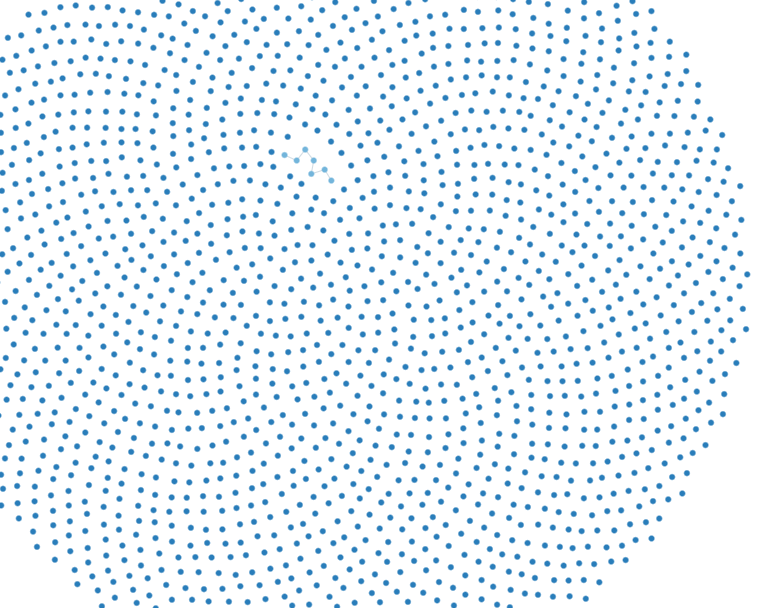
Write a Shadertoy shader that draws this pattern.

```glsl
#define SEED_COUNT 2000
#define SEED_STEP 0.01512
#define DISC_CENTER vec2(0.558, 0.552)
#define CORE_SAG 0.008
#define DOT_RADIUS 0.0048
#define JITTER 0.0038
#define CLEARANCE 0.018
#define LINK_WIDTH 0.0005
#define EDGE_SOFTNESS 1.5
#define DOT_COLOR vec3(0.16, 0.49, 0.73)
#define NODE_COLOR vec3(0.45, 0.71, 0.86)
#define LINK_COLOR vec3(0.74, 0.80, 0.84)

const float GOLDEN_ANGLE = 2.399963;
const float TAU = 6.283185;
const int NODE_COUNT = 7;
const vec2 chain[NODE_COUNT] = vec2[](
    vec2(0.468, 0.745), vec2(0.488, 0.736), vec2(0.502, 0.754),
    vec2(0.516, 0.736), vec2(0.512, 0.714), vec2(0.534, 0.721),
    vec2(0.545, 0.703));

// Integer hash giving two values in 0..1
vec2 hash2(uint n) {
    n = (n ^ 61u) ^ (n >> 16);
    n *= 9u;
    n ^= n >> 4;
    n *= 668265261u;
    n ^= n >> 15;
    return vec2(n & 65535u, n >> 16) / 65535.0;
}

float segmentDistance(vec2 p, vec2 a, vec2 b) {
    vec2 ab = b - a;
    float t = clamp(dot(p - a, ab) / dot(ab, ab), 0.0, 1.0);
    return length(p - a - ab * t);
}

float linkDistance(vec2 p) {
    float d = 1e3;
    for (int i = 1; i < NODE_COUNT; i++)
        d = min(d, segmentDistance(p, chain[i - 1], chain[i]));
    return d;
}

float nodeDistance(vec2 p) {
    float d = 1e3;
    for (int i = 0; i < NODE_COUNT; i++)
        d = min(d, length(p - chain[i]));
    return d;
}

// Golden-angle spiral with a sagging core, loosened between core and rim
vec2 seedPosition(int i) {
    float angle = mod(float(i) * GOLDEN_ANGLE, TAU);
    float radius = SEED_STEP * sqrt(float(i) + 0.5);
    float rank = float(i) / float(SEED_COUNT);
    float looseness = smoothstep(0.0, 0.03, rank) * (1.0 - 0.7 * smoothstep(0.94, 1.0, rank));
    vec2 h = hash2(uint(i));
    vec2 offset = JITTER * looseness * sqrt(h.x) * vec2(cos(TAU * h.y), sin(TAU * h.y));
    offset.y -= CORE_SAG * (1.0 - sqrt(rank));
    return DISC_CENTER + radius * vec2(cos(angle), -sin(angle)) + offset;
}

// Only the seeds in a thin ring around the point can reach it
float seedDistance(vec2 p, float blur) {
    float r = length(p - DISC_CENTER);
    float reach = DOT_RADIUS + JITTER + CORE_SAG + blur;
    float inner = max(r - reach, 0.0) / SEED_STEP;
    float outer = (r + reach) / SEED_STEP;
    int first = max(int(inner * inner) - 1, 0);
    int last = min(int(outer * outer) + 1, SEED_COUNT);
    float nearest = 1e3;
    for (int i = first; i < last; i++) {
        vec2 seed = seedPosition(i);
        float d = length(p - seed);
        if (d < DOT_RADIUS + blur && linkDistance(seed) > CLEARANCE)
            nearest = min(nearest, d);
    }
    return nearest;
}

float coverage(float signedDistance, float blur) {
    return clamp(0.5 - signedDistance / blur, 0.0, 1.0);
}

void mainImage(out vec4 fragColor, in vec2 fragCoord) {
    vec2 p = fragCoord / iResolution.y;
    float blur = EDGE_SOFTNESS / iResolution.y;
    vec3 color = vec3(1.0);

    // Field of dots
    color = mix(color, DOT_COLOR, coverage(seedDistance(p, blur) - DOT_RADIUS, blur));

    // Linked chain of pale nodes
    color = mix(color, LINK_COLOR, coverage(linkDistance(p) - LINK_WIDTH, blur));
    color = mix(color, NODE_COLOR, coverage(nodeDistance(p) - DOT_RADIUS, blur));

    fragColor = vec4(color, 1.0);
}
```
